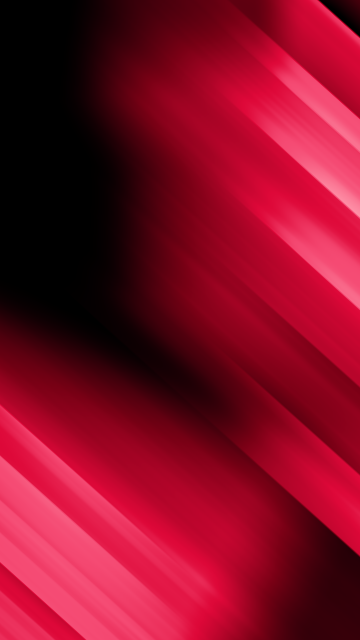
A WebGL 2 fragment shader for this background:

```glsl
#version 300 es
precision highp float;
// Diagonal red light streaks around a black hollow.
// Two soft glows give the brightness, sharp-edged streaks and fine noise
// run along one slanted axis, and a colour ramp turns brightness into red.

uniform vec2 u_resolution;
out vec4 fragColor;

const float HEIGHT = 1.7778;      // canvas height when its width is 1
const float SLOPE = 0.9;          // fall of the streaks, left to right
const float EDGE_SOFT = 0.005;
const float GLOW_RATE = 4.0;      // how fast light rises out of the black
const float GLOW_TOE = 0.003;     // softness where the light begins
const float RIGHT_LEVEL = 0.93;
const float LEFT_LEVEL = 1.02;
const float RIGHT_CUT = 0.646;    // lower limit of the right glow
const float GRAIN = 0.10;

const vec3 DEEP = vec3(0.47, 0.0, 0.08);
const vec3 RED = vec3(0.87, 0.03, 0.22);
const vec3 PINK = vec3(0.96, 0.29, 0.45);
const vec3 PALE = vec3(1.0, 0.60, 0.68);

// Streaks: edge position, tail length (sign = side), strength
const int RIGHT_COUNT = 9;
const vec3 RIGHT_STREAKS[RIGHT_COUNT] = vec3[](
  vec3(-0.796, -0.25, -0.85), vec3(-0.796, 0.04, 0.18),
  vec3(-0.570, -0.12, -0.38), vec3(-0.477, -0.08, 0.22),
  vec3(-0.294, -0.14, 0.32), vec3(-0.040, -0.15, 0.28),
  vec3(0.176, 0.12, -0.25), vec3(0.420, -0.06, -0.15),
  vec3(0.420, 0.22, 0.24));
const int LEFT_COUNT = 6;
const vec3 LEFT_STREAKS[LEFT_COUNT] = vec3[](
  vec3(1.123, 0.10, 0.24), vec3(1.266, 0.12, 0.24),
  vec3(1.390, 0.10, 0.08), vec3(1.480, 0.10, 0.06),
  vec3(1.5625, 0.07, -0.32), vec3(1.640, 0.15, 0.08));

float hash(float n) {
  n = fract(n * 0.1031);
  n *= n + 33.33;
  n *= n + n;
  return fract(n);
}

float noise(float x) {
  float cell = floor(x);
  float f = smoothstep(0.0, 1.0, x - cell);
  return mix(hash(cell), hash(cell + 1.0), f);
}

// Layered noise across the streaks, centred on zero
float grain(float across) {
  float sum = 0.0, weight = 0.5, scale = 9.0;
  for (int i = 0; i < 4; i++) {
    sum += weight * (noise(across * scale + 40.0) - 0.5);
    weight *= 0.6;
    scale *= 2.1;
  }
  return sum;
}

// Soft start, then a rise that levels off at 1
float glow(float d) {
  float lit = 0.5 * (d + sqrt(d * d + GLOW_TOE));
  return 1.0 - exp(-GLOW_RATE * lit);
}

// Sharp on one side, fading on the other
float streak(float across, vec3 s) {
  float x = (across - s.x) / s.y;
  float gate = smoothstep(-EDGE_SOFT, EDGE_SOFT, x * abs(s.y));
  return s.z * gate * exp(-max(x, 0.0));
}

vec3 ramp(float level) {
  vec3 color = mix(vec3(0.0), DEEP, clamp(level / 0.47, 0.0, 1.0));
  color = mix(color, RED, clamp((level - 0.47) / 0.40, 0.0, 1.0));
  color = mix(color, PINK, smoothstep(0.86, 1.06, level));
  return mix(color, PALE, smoothstep(1.04, 1.32, level));
}

void main() {
  vec2 p = gl_FragCoord.xy / u_resolution;
  p = vec2(p.x, (1.0 - p.y) * HEIGHT);   // y runs downward
  float across = p.y - SLOPE * p.x;

  // Right glow, bounded by the winding rim of the hollow
  float rim = 0.22 + 0.10 * smoothstep(0.25, 0.5, p.y)
            + 0.30 * smoothstep(0.8, 1.2, p.y);
  float right = RIGHT_LEVEL * glow(p.x - rim);
  right *= 1.0 - 0.45 * (1.0 - smoothstep(0.0, 0.3, p.y))
                      * (1.0 - smoothstep(0.7, 0.85, p.x));
  float rightFade = smoothstep(0.55, 0.95, p.x);
  for (int i = 0; i < RIGHT_COUNT; i++)
    right += rightFade * streak(across, RIGHT_STREAKS[i]);
  right = max(right, 0.0);
  right *= 1.0 - smoothstep(-EDGE_SOFT, EDGE_SOFT, across - RIGHT_CUT);

  // Lower left glow, dimmed toward the lower right corner
  float left = LEFT_LEVEL * glow(across - 0.84 + 0.45 * p.x);
  left *= 1.0 - 0.72 * smoothstep(0.6, 1.0, p.x + 0.5 * (p.y - 1.5));
  float leftFade = 1.0 - smoothstep(0.1, 0.6, p.x);
  for (int i = 0; i < LEFT_COUNT; i++)
    left += leftFade * streak(across, LEFT_STREAKS[i]);
  left = max(left, 0.0);

  // Join the glows without doubling their light
  float level = max(left, right) + min(left, right) * max(0.0, 1.0 - max(left, right));
  level *= 1.0 + 2.0 * GRAIN * grain(across);
  level = max(level - 0.04, 0.0) * 1.04;
  fragColor = vec4(ramp(level), 1.0);
}
```
